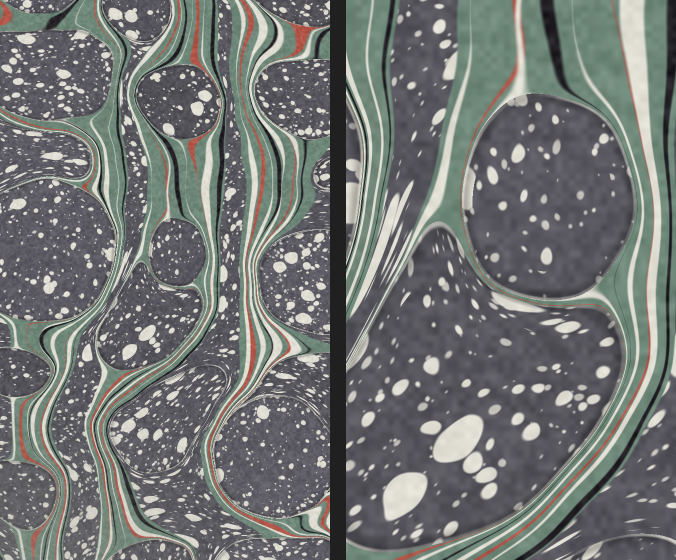
Left, the full canvas; right, a detail of the centre.
This texture is drawn by a WebGL 1 fragment shader. Its source:

```glsl
precision highp float;
// Marbled paper: slate drops flecked with cream, squeezing striped veins of green, red and black.
// Each drop pushes older paint outward without changing its area; walking back from the newest
// drop to the oldest finds which paint lies under a point, and how far it has been stretched.
uniform vec2 u_resolution;

#define COLUMNS 5.0
#define ROWS 8.0
#define DROP_MIN 0.03
#define DROP_MAX 0.135
#define VEIN_GAP 0.14
#define VEIN_FILL 0.66
#define STRIPE_WIDTH 0.115
#define GRAIN 0.17
#define GREEN vec3(0.43, 0.53, 0.475)
#define CREAM vec3(0.88, 0.87, 0.83)
#define RED vec3(0.70, 0.34, 0.29)
#define SLATE vec3(0.345, 0.34, 0.37)

float hash(vec2 p) {
  vec3 q = fract(p.xyx * 0.1031);
  q += dot(q, q.yzx + 33.33);
  return fract((q.x + q.y) * q.z);
}

vec2 hash2(vec2 p) {
  return vec2(hash(p), hash(p + 57.3));
}

float noise(vec2 p) {
  vec2 i = floor(p), f = fract(p);
  f = f * f * (3.0 - 2.0 * f);
  return mix(mix(hash(i), hash(i + vec2(1.0, 0.0)), f.x),
             mix(hash(i + vec2(0.0, 1.0)), hash(i + 1.0), f.x), f.y);
}

// One rounded fleck at most per grid cell, kept inside its cell.
float flecks(vec2 p, float size, float density) {
  vec2 cell = floor(p / size), f = fract(p / size);
  float h = hash(cell + 11.7);
  float radius = 0.08 + 0.34 * h * h;
  vec2 d = f - mix(vec2(radius), vec2(1.0 - radius), hash2(cell + 3.1));
  float soft = 0.0008 / size;
  float present = step(hash(cell + 91.4), density);
  return present * (1.0 - smoothstep(radius - soft, radius + soft, length(d)));
}

vec3 fleckedSlate(vec2 p, float density, float seed) {
  float a = seed * 6.283;
  vec2 q = mat2(cos(a), sin(a), -sin(a), cos(a)) * p + 20.0 + seed * 9.0;
  q += 0.005 * (vec2(noise(q * 70.0), noise(q * 70.0 + 31.0)) - 0.5);
  float spots = max(flecks(q, 0.032, density), flecks(q + 0.37, 0.013, density));
  spots = max(spots, 0.8 * flecks(q + 0.71, 0.007, density * 0.6));
  return mix(SLATE * (0.93 + 0.14 * seed), CREAM, spots);
}

// Oldest layer: upright veins of tapering stripes between flecked slate.
vec3 ground(vec2 p) {
  vec2 q = p + 10.0;
  float v = (q.x + 0.07 * (noise(q * vec2(6.0, 4.0)) - 0.5)) / VEIN_GAP;
  float id = floor(v);
  float u = (fract(v) * 2.0 - 1.0) / (VEIN_FILL * (0.55 + 0.9 * noise(q * 5.0)));
  vec3 paint = GREEN;
  for (int k = 0; k < 8; k++) {
    float n = float(k), kind = mod(n, 4.0);
    float lane = n * 7.0 + id * 3.0;
    float center = -0.9 + 1.8 * (n + hash(vec2(n, id))) / 8.0;
    center += 0.14 * (noise(vec2(lane, q.y * 9.0)) - 0.5);
    float width = STRIPE_WIDTH * noise(vec2(lane + 40.0, q.y * 7.0)) - 0.008;
    vec3 ink = kind == 1.0 ? RED : CREAM;
    if (kind == 3.0) {
      ink = vec3(0.13, 0.12, 0.14);
      width *= 0.65;
    }
    paint = mix(paint, ink, 1.0 - smoothstep(width - 0.02, width + 0.02, abs(u - center)));
  }
  return mix(paint, fleckedSlate(p, 0.5, 0.4), smoothstep(0.96, 1.0, abs(u)));
}

vec3 marble(vec2 p, vec2 middle) {
  p += 0.024 * (vec2(noise(p * 7.0), noise(p * 7.0 + 40.0)) - 0.5);
  p += 0.006 * (vec2(noise(p * 24.0 + 9.0), noise(p * 24.0 + 70.0)) - 0.5);
  for (int i = 0; i < 40; i++) {
    float n = float(i), column = mod(n, COLUMNS);
    vec2 slot = vec2(column, mod(n * 3.0, ROWS) + 0.5 * mod(column, 2.0));
    vec2 place = (slot + 0.5) / vec2(COLUMNS, ROWS) - 0.5;
    vec2 jitter = hash2(vec2(n * 1.7, 5.0)) - 0.5;
    vec2 d = p - middle - place * vec2(1.0, 1.35) - 0.11 * jitter;
    float seed = hash(vec2(n, 23.0));
    float radius = mix(DROP_MIN, DROP_MAX, seed), dist = length(d);
    if (dist < radius) {
      float edge = radius - dist;
      float density = mix(0.27, 0.58, n / 40.0) + 0.15 * smoothstep(0.6, 1.0, dist / radius);
      vec3 paint = fleckedSlate(d, density, hash(vec2(n, 8.0)));
      paint *= 1.0 - 0.22 * (1.0 - smoothstep(0.002, 0.008, edge));
      float rim = 1.0 - smoothstep(0.0008, 0.0022, edge);
      return mix(paint, CREAM, rim * 0.9 * noise(p * 22.0));
    }
    p -= d * (1.0 - sqrt(1.0 - radius * radius / (dist * dist)));
  }
  return ground(p - middle);
}

void main() {
  vec2 uv = gl_FragCoord.xy / u_resolution.y;
  vec2 middle = vec2(0.5 * u_resolution.x / u_resolution.y, 0.5);
  // Four samples smooth the thin stretched lines.
  vec3 color = vec3(0.0);
  for (int i = 0; i < 4; i++) {
    vec2 corner = vec2(mod(float(i), 2.0), floor(float(i) / 2.0)) - 0.5;
    color += 0.25 * marble(uv + 0.5 * corner / u_resolution.y, middle);
  }
  // Paper tooth, and a pale worn lower corner.
  float tooth = 0.6 * noise(uv * 260.0) + 0.4 * noise(uv * 120.0 + 7.0) - 0.5;
  color += GRAIN * tooth * (1.0 - 0.5 * color.g);
  float worn = (1.0 - smoothstep(0.0, 0.35, uv.y)) * (1.0 - smoothstep(0.0, 0.6, uv.x));
  color = mix(color, vec3(0.56, 0.56, 0.53), 0.25 * worn);
  gl_FragColor = vec4(color, 1.0);
}
```
